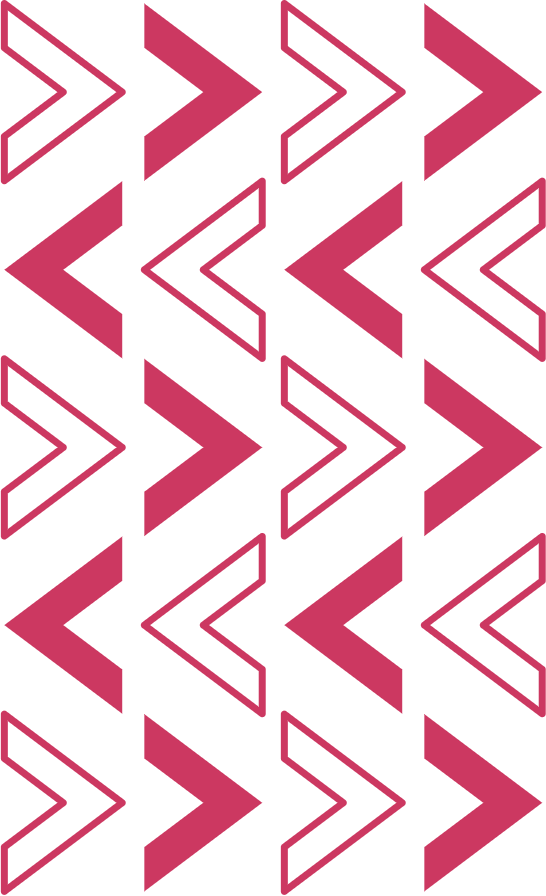
A Shadertoy shader for this pattern:

```glsl
// Crimson chevrons on white: rows alternate direction, cells alternate solid and outlined.

// Lengths are in column pitches; the canvas is COLUMNS_WIDE pitches across.
const float COLUMNS_WIDE = 3.9;
const float ROW_PITCH = 1.269;
const float LAST_ROW = 4.0;
const vec2 FIRST_CENTER = vec2(0.452, 0.658);
const vec2 HALF_SIZE = vec2(0.421, 0.633);
const float STROKE_RADIUS = 0.025;
const vec3 PAPER = vec3(1.0);
const vec3 CRIMSON = vec3(0.80, 0.22, 0.38);

float segmentDistance(vec2 p, vec2 a, vec2 b) {
    vec2 ab = b - a;
    return length(p - a - ab * clamp(dot(p - a, ab) / dot(ab, ab), 0.0, 1.0));
}

// Signed distance to a chevron pointing right, notched to its center.
float chevronDistance(vec2 p, vec2 halfSize) {
    p.y = abs(p.y);
    vec2 outerEnd = vec2(-halfSize.x, halfSize.y);
    vec2 innerEnd = vec2(-halfSize.x, 0.5 * halfSize.y);
    float d = segmentDistance(p, outerEnd, vec2(halfSize.x, 0.0));
    d = min(d, segmentDistance(p, innerEnd, vec2(0.0)));
    d = min(d, segmentDistance(p, outerEnd, innerEnd));

    // Shearing by the arm slope turns the arm into a vertical band.
    float band = p.x + p.y * 2.0 * halfSize.x / halfSize.y;
    bool inside = p.x > -halfSize.x && band > 0.0 && band < halfSize.x;
    return inside ? -d : d;
}

float coverage(float d, float pixel) {
    return clamp(0.5 - d / pixel, 0.0, 1.0);
}

// Ink of the chevron in one grid cell.
float cellInk(vec2 p, vec2 cell, float pixel) {
    vec2 local = p - FIRST_CENTER - cell * vec2(1.0, ROW_PITCH);
    if (mod(cell.y, 2.0) > 0.5) local.x = -local.x;
    float d = chevronDistance(local, HALF_SIZE);
    bool solid = mod(cell.x + cell.y, 2.0) > 0.5;
    return coverage(solid ? d : abs(d) - STROKE_RADIUS, pixel);
}

void mainImage(out vec4 fragColor, in vec2 fragCoord) {
    // Rows are counted downward from the top edge.
    float pixel = COLUMNS_WIDE / iResolution.x;
    vec2 p = vec2(fragCoord.x, iResolution.y - fragCoord.y) * pixel;
    vec2 cell = floor((p - FIRST_CENTER) / vec2(1.0, ROW_PITCH) + 0.5);

    // Strokes reach past their row, so neighbouring rows are drawn too.
    float ink = 0.0;
    for (float offset = -1.0; offset <= 1.0; offset++) {
        float row = clamp(cell.y + offset, 0.0, LAST_ROW);
        ink = max(ink, cellInk(p, vec2(cell.x, row), pixel));
    }
    fragColor = vec4(mix(PAPER, CRIMSON, ink), 1.0);
}
```
